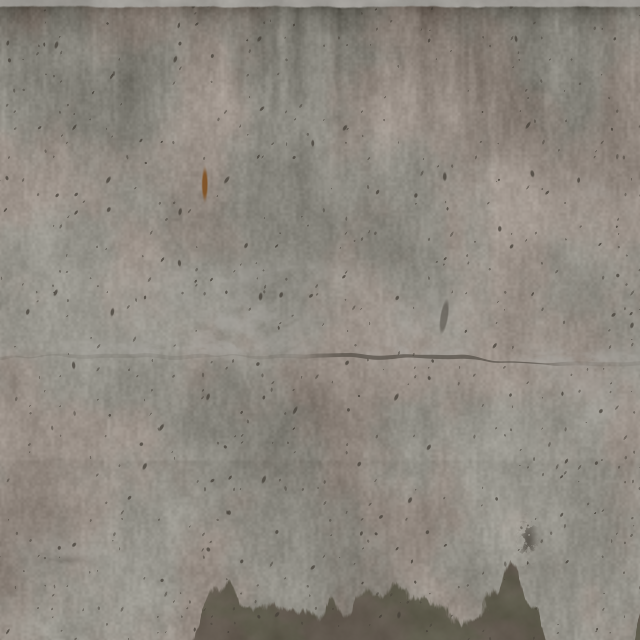
This texture is drawn by a three.js fragment shader. Its source:

```glsl
// Weathered concrete wall: layered value noise gives blotches, vertical streaks
// and grain; soft masks add the top ledge, lime deposits, a crack, pits,
// a rust mark and a ragged damp stain along the foot.
varying vec2 vUv;

const vec3 GREY_GREEN = vec3(0.552, 0.544, 0.512);
const vec3 GREY_PINK = vec3(0.578, 0.540, 0.507);
const vec3 LIME = vec3(0.665, 0.655, 0.635);
const vec3 DAMP = vec3(0.375, 0.340, 0.302);
const vec3 MOSS = vec3(0.345, 0.335, 0.275);
const vec3 PIT = vec3(0.27, 0.25, 0.22);
const vec3 RUST = vec3(0.50, 0.31, 0.12);

float hash(vec2 p) {
  vec3 q = fract(p.xyx * 0.1031);
  q += dot(q, q.yzx + 33.33);
  return fract((q.x + q.y) * q.z);
}

float noise(vec2 p) {
  vec2 i = floor(p);
  vec2 f = fract(p);
  f = f * f * (3.0 - 2.0 * f);
  float low = mix(hash(i), hash(i + vec2(1.0, 0.0)), f.x);
  float high = mix(hash(i + vec2(0.0, 1.0)), hash(i + 1.0), f.x);
  return mix(low, high, f.y);
}

float fbm(vec2 p) {
  float sum = 0.0;
  float gain = 0.5;
  for (int i = 0; i < 5; i++) {
    sum += gain * noise(p);
    p = p * 2.03 + 17.7;
    gain *= 0.5;
  }
  return sum;
}

float hump(float x, float centre, float width) {
  float d = (x - centre) / width;
  return exp(-d * d);
}

float blob(vec2 p, vec2 centre, vec2 size) {
  return hump(p.x, centre.x, size.x) * hump(p.y, centre.y, size.y);
}

float span(float x, float start, float end, float soft) {
  return smoothstep(start - soft, start + soft, x) * (1.0 - smoothstep(end - soft, end + soft, x));
}

// One slanted oval per grid cell, kept in a share of the cells
float pits(vec2 p, float cells, float share, float radius) {
  vec2 id = floor(p * cells);
  vec2 d = fract(p * cells) - 0.3 - 0.4 * vec2(hash(id + 3.1), hash(id + 8.7));
  d.x -= d.y * (hash(id + 5.3) - 0.2) * 0.8;
  d.y *= mix(0.45, 1.0, hash(id + 2.9));
  float r = radius * mix(0.5, 1.0, hash(id + 6.1));
  return step(hash(id), share) * (1.0 - smoothstep(r * 0.5, r * 1.3, length(d)));
}

// Blotches, vertical streaks and fine grain, centred on zero
float wallTone(vec2 p) {
  float streaks = fbm(vec2(p.x * 45.0, p.y * 3.5)) - 0.5;
  float tone = 0.17 * (fbm(p * vec2(5.0, 6.0) + 4.0) - 0.5);
  tone += 0.13 * (fbm(p * vec2(15.0, 11.0) + 31.0) - 0.5);
  tone += streaks * mix(0.05, 0.17, smoothstep(0.55, 1.0, p.y));
  tone += 0.045 * (noise(p * 230.0) - 0.5);
  tone += 0.045 * (noise(p * vec2(170.0, 65.0)) - 0.5);
  return tone;
}

// Pale crusts around the joint and on a few patches above and below it
float limeMask(vec2 p, float joint) {
  float area = 0.75 * blob(p, vec2(0.36, 0.50), vec2(0.12, 0.045));
  area += 0.55 * blob(p, vec2(0.38, 0.57), vec2(0.14, 0.018));
  area += 0.50 * blob(p, vec2(0.66, 0.49), vec2(0.06, 0.05));
  area += 0.45 * blob(p, vec2(0.92, 0.39), vec2(0.08, 0.06));
  area += 0.40 * blob(p, vec2(0.95, 0.70), vec2(0.07, 0.025));
  area += 0.35 * blob(p, vec2(0.12, 0.14), vec2(0.12, 0.03));
  area += 0.75 * hump(p.y, joint + 0.009, 0.014) * mix(0.3, 1.0, noise(p * vec2(9.0, 1.0)));
  float flakes = fbm(p * vec2(28.0, 42.0) + 2.0 * noise(p * 12.0));
  return clamp(area, 0.0, 1.0) * smoothstep(0.28, 0.68, flakes);
}

// Damp rises from the foot to a height that is ragged along x
float dampMask(vec2 p) {
  float rise = 0.052 + 0.040 * hump(p.x, 0.335, 0.035) + 0.025 * hump(p.x, 0.63, 0.06);
  rise += 0.075 * hump(p.x, 0.80, 0.022) - 0.025 * hump(p.x, 0.725, 0.025);
  rise = mix(-0.04, rise, span(p.x, 0.305, 0.855, 0.025));
  rise += 0.09 * smoothstep(0.985, 1.0, p.x);
  rise += 0.075 * (fbm(p * vec2(50.0, 14.0)) - 0.5);
  return 1.0 - smoothstep(rise - 0.005, rise + 0.005, p.y);
}

void main() {
  vec2 p = vUv;
  float ragged = fbm(p * 30.0) - 0.5;

  // Wall with shade below the ledge and a faint cast line lower down
  vec3 color = mix(GREY_GREEN, GREY_PINK, smoothstep(0.36, 0.64, fbm(p * vec2(9.0, 7.0) + 50.0)));
  float bandDepth = 0.285 + 0.01 * ragged - p.y;
  float shade = 0.045 * smoothstep(0.74, 1.0, p.y) + 0.12 * exp(-max(0.988 - p.y, 0.0) / 0.022);
  shade += 0.035 * smoothstep(0.0, 0.008, bandDepth) * exp(-max(bandDepth, 0.0) / 0.035);
  shade += 0.10 * blob(p, vec2(0.105, 0.125), vec2(0.03, 0.006));
  color += wallTone(p) - shade + 0.012;

  // Lime and the cracked joint
  float joint = 0.443 - 0.012 * smoothstep(0.65, 0.88, p.x) + 0.006 * (noise(p.xx * 22.0) - 0.5);
  color = mix(color, LIME + 0.06 * ragged, 0.8 * limeMask(p, joint));
  float crackWidth = 0.0022 * smoothstep(0.25, 0.7, noise(vec2(p.x * 17.0, 4.0)));
  float crack = 1.0 - smoothstep(crackWidth, crackWidth + 0.002, abs(p.y - joint));
  color = mix(color, PIT, crack * mix(0.12, 0.6, span(p.x, 0.50, 0.86, 0.04)));

  // Damp foot with mossy parts
  vec3 dampColor = mix(DAMP, MOSS, smoothstep(0.45, 0.65, fbm(p * vec2(9.0, 14.0))));
  color = mix(color, dampColor + 0.10 * ragged, 0.92 * dampMask(p));

  // Pits, a chipped cluster, a gouge and a rust mark
  float holes = 0.75 * pits(p, 38.0, 0.10, 0.12) + 0.5 * pits(p + 0.37, 85.0, 0.07, 0.18);
  holes += 0.7 * blob(p, vec2(0.825, 0.155), vec2(0.012, 0.03)) * smoothstep(0.5, 0.6, fbm(p * 70.0));
  vec2 gouge = p - vec2(0.694, 0.505);
  gouge.x -= 0.15 * gouge.y;
  holes += 0.5 * (1.0 - smoothstep(0.7, 1.2, length(gouge / vec2(0.006, 0.025))));
  color = mix(color, PIT, clamp(holes, 0.0, 0.85));
  float rust = blob(p, vec2(0.320, 0.712), vec2(0.0045, 0.024));
  color = mix(color, RUST, 0.9 * smoothstep(0.15, 0.7, rust));

  // Pale ledge along the top
  float ledge = smoothstep(0.987, 0.991, p.y + 0.006 * ragged);
  color = mix(color, LIME - 0.04 + 0.15 * ragged, ledge);
  gl_FragColor = vec4(color, 1.0);
}
```
